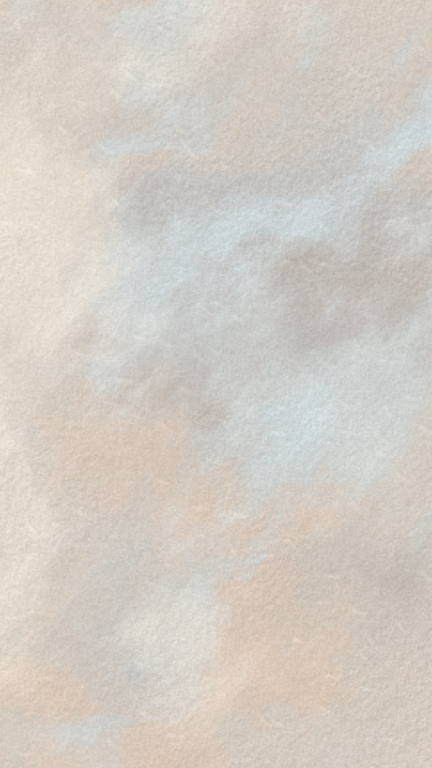
Reproduce this texture procedurally as a Shadertoy shader.

```glsl
// Weathered plaster: soft peach, cream, taupe and blue-grey washes of paint.
// Warped noise and broad soft patches lay out the colour; a fine height field
// lit from the upper left, scattered ridges and grain give the rough surface.

const vec3 BEIGE  = vec3(0.835, 0.80, 0.76);
const vec3 PEACH  = vec3(0.855, 0.775, 0.71);
const vec3 CREAM  = vec3(0.91, 0.875, 0.825);
const vec3 GREY   = vec3(0.765, 0.768, 0.762);
const vec3 TAUPE  = vec3(0.745, 0.71, 0.68);
const vec3 BLUE   = vec3(0.805, 0.85, 0.865);
const vec3 SILVER = vec3(0.81, 0.83, 0.825);
const vec2 LIGHT  = vec2(-0.6, 0.8);

float hash(vec2 p) {
    vec3 q = fract(p.xyx * 0.1031);
    q += dot(q, q.yzx + 33.33);
    return fract((q.x + q.y) * q.z);
}

mat2 rotation(float angle) {
    float c = cos(angle), s = sin(angle);
    return mat2(c, -s, s, c);
}

float noise(vec2 p) {
    vec2 cell = floor(p), f = fract(p);
    f = f * f * (3.0 - 2.0 * f);
    float low = mix(hash(cell), hash(cell + vec2(1, 0)), f.x);
    float high = mix(hash(cell + vec2(0, 1)), hash(cell + vec2(1, 1)), f.x);
    return mix(low, high, f.y);
}

float fbm(vec2 p, int octaves) {
    float sum = 0.0, weight = 0.5, total = 0.0;
    for (int i = 0; i < octaves; i++) {
        sum += weight * noise(p);
        total += weight;
        weight *= 0.55;
        p = rotation(0.6) * p * 2.03 + 17.3;
    }
    return sum / total;
}

// Soft elliptical patch, 1 at its centre
float patchMask(vec2 p, vec2 centre, vec2 size, float angle) {
    vec2 d = rotation(angle) * (p - centre) / size;
    return exp(-dot(d, d));
}

// Broad washes of paint
vec3 washes(vec2 p) {
    vec2 warp = vec2(fbm(p * 6.0 + 3.0, 5), fbm(p * 6.0 + 41.0, 5)) - 0.5;
    vec2 q = p + 0.17 * warp;
    float cloud = fbm(q * 8.0 + 9.0, 6) - 0.5;
    float streak = fbm(rotation(0.6) * q * vec2(7.0, 17.0) + 60.0, 6) - 0.5;
    float dab = fbm(rotation(0.9) * p * vec2(16.0, 30.0) + 90.0, 5) - 0.5;
    float brush = streak + 0.7 * dab;

    float warm = 0.3 + 1.8 * cloud + 0.7 * dab + 0.3 * (0.45 - p.y);
    vec3 col = mix(BEIGE, PEACH, smoothstep(0.1, 0.75, warm));

    float cool = patchMask(q, vec2(0.35, 0.64), vec2(0.30, 0.27), 0.5);
    cool = max(cool, 0.65 * patchMask(q, vec2(0.18, 0.20), vec2(0.10, 0.26), 0.3));
    cool = max(cool, 0.6 * patchMask(q, vec2(0.54, 0.27), vec2(0.08, 0.12), 0.0));
    col = mix(col, GREY, 0.9 * smoothstep(0.15, 0.85, cool + 0.7 * brush));

    float dusk = patchMask(q, vec2(0.49, 0.67), vec2(0.14, 0.11), 0.4);
    dusk += 0.9 * patchMask(q, vec2(0.24, 0.50), vec2(0.17, 0.06), -0.5);
    dusk += 0.55 * patchMask(q, vec2(0.42, 0.25), vec2(0.15, 0.12), 0.0);
    dusk += 0.6 * patchMask(q, vec2(0.19, 0.77), vec2(0.10, 0.05), 0.0);
    col = mix(col, TAUPE, 0.75 * smoothstep(0.1, 1.0, dusk - 0.9 * cloud));

    float pale = patchMask(q, vec2(0.44, 0.45), vec2(0.19, 0.12), -0.4);
    pale += 0.75 * patchMask(q, vec2(0.25, 0.24), vec2(0.07, 0.12), 0.0);
    pale += 0.7 * patchMask(q, vec2(0.16, 0.64), vec2(0.07, 0.07), 0.5);
    pale += 0.7 * patchMask(q, vec2(0.18, 0.95), vec2(0.08, 0.06), 0.4);
    pale += 0.6 * patchMask(q, vec2(0.14, 0.04), vec2(0.12, 0.05), 0.0);
    col = mix(col, SILVER, 0.85 * smoothstep(0.1, 0.85, pale + brush));

    float sky = patchMask(q, vec2(0.34, 0.68), vec2(0.15, 0.06), 0.65);
    sky += 0.8 * patchMask(q, vec2(0.20, 0.83), vec2(0.13, 0.02), 0.1);
    sky += 0.8 * patchMask(q, vec2(0.51, 0.83), vec2(0.09, 0.03), 0.8);
    sky += 0.7 * patchMask(q, vec2(0.39, 0.48), vec2(0.03, 0.06), 0.0);
    col = mix(col, BLUE, 0.8 * smoothstep(0.1, 1.1, sky + 1.1 * brush));

    float chalk = patchMask(q, vec2(0.04, 0.69), vec2(0.13, 0.19), 0.0);
    chalk += patchMask(q, vec2(0.0, 0.32), vec2(0.06, 0.19), 0.2);
    chalk += 0.55 * patchMask(q, vec2(0.25, 0.13), vec2(0.08, 0.13), 0.3);
    chalk += 0.5 * patchMask(q, vec2(0.3, 0.97), vec2(0.25, 0.06), 0.3);
    col = mix(col, CREAM, 0.9 * smoothstep(0.1, 0.85, chalk + 0.8 * cloud + 0.4 * dab));
    return col + 0.05 * dab;
}

// Sparse short ridges: bright crest with a shadow below
float ridges(vec2 p, float scale) {
    vec2 home = floor(p * scale);
    float sum = 0.0;
    for (int i = 0; i < 9; i++) {
        vec2 cell = home + vec2(i % 3, i / 3) - 1.0;
        float seed = hash(cell + 71.0);
        vec2 centre = cell + vec2(hash(cell + 5.0), hash(cell + 23.0));
        vec2 d = rotation(3.0 * seed) * (p * scale - centre);
        d.y += 0.4 * d.x * d.x;
        float body = exp(-dot(d * vec2(3.5, 12.0), d * vec2(3.5, 12.0)));
        sum += step(0.72, seed) * body * (0.4 + 11.0 * d.y);
    }
    return sum;
}

void mainImage(out vec4 fragColor, in vec2 fragCoord) {
    vec2 p = fragCoord / iResolution.y;

    // Fine plaster relief and grain
    vec2 toLight = LIGHT * 0.002;
    float slope = fbm(p * 150.0, 3) - fbm((p + toLight) * 150.0, 3);
    float rough = 0.5 + noise(p * 9.0 + 30.0);
    float grain = noise(p * 430.0 + 13.0) - 0.5;
    float relief = 0.095 * slope * rough + 0.045 * grain;
    relief += 0.05 * ridges(p, 26.0) + 0.03 * ridges(p + 7.0, 60.0);

    fragColor = vec4(clamp(washes(p) + relief, 0.0, 1.0), 1.0);
}
```
